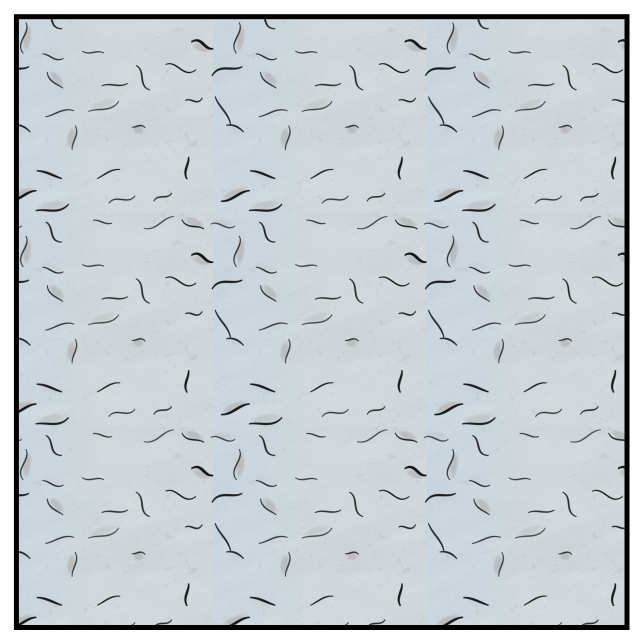
This texture is drawn by a Shadertoy shader. Its source:

```glsl
#define REPEATS 3.0
#define CELLS vec2(5.0, 7.0)
#define FRAME_CENTER vec2(0.5026, 0.4967)
#define FRAME_HALF 0.481
#define FRAME_LINE 0.0078
#define EMPTY_SHARE 0.12
#define STEEP_SHARE 0.17
#define PLASTER vec3(0.812, 0.842, 0.855)
#define COOL_TINT vec3(-0.018, -0.004, 0.014)
#define SHADE vec3(0.72, 0.725, 0.73)
#define INK vec3(0.035, 0.04, 0.045)
#define SEED 17.0

vec4 hash4(vec2 p) {
    vec4 h = fract(p.xyxy * vec4(0.1031, 0.1030, 0.0973, 0.1099));
    h += dot(h, h.wzxy + 33.33);
    return fract((h.xxyz + h.yzzw) * h.zywx);
}

float noise(vec2 p) {
    vec2 i = floor(p), f = fract(p);
    f = f * f * (3.0 - 2.0 * f);
    float low = mix(hash4(i).x, hash4(i + vec2(1, 0)).x, f.x);
    float high = mix(hash4(i + vec2(0, 1)).x, hash4(i + 1.0).x, f.x);
    return mix(low, high, f.y);
}

float fbm(vec2 p) {
    float sum = 0.0, gain = 0.5;
    for (int i = 0; i < 4; i++) {
        sum += gain * noise(p);
        p = p * 2.03 + 7.1;
        gain *= 0.5;
    }
    return sum;
}

mat2 rotation(float a) {
    float c = cos(a), s = sin(a);
    return mat2(c, -s, s, c);
}

// Pale wall: slanted brushing, cool left edge, fine pits
vec3 plaster(vec2 p) {
    vec2 slanted = rotation(0.3) * p;
    float streaks = fbm(slanted * vec2(4.0, 15.0) + 30.0) - 0.47;
    float grain = noise(p * 85.0 + 50.0) - 0.5;
    float pits = smoothstep(0.86, 0.98, noise(slanted * vec2(38.0, 58.0) + 90.0));
    float cool = (1.0 - smoothstep(0.0, 0.6, p.x)) * (0.5 + fbm(p * 4.0 + 12.0));
    return PLASTER + COOL_TINT * cool + 0.04 * streaks + 0.012 * grain - 0.035 * pits;
}

// One bent, tapered stroke: x is ink, y is the soft shade beneath it
vec2 strokeMark(vec2 p, vec2 cell, float pixel) {
    vec2 id = mod(cell, CELLS) + SEED;
    vec4 place = hash4(id), form = hash4(id + 41.0), tone = hash4(id + 83.0);
    if (tone.x < EMPTY_SHARE) return vec2(0.0);

    vec2 center = (cell + 0.5 + 0.75 * (place.xy - 0.5)) / CELLS;
    float steep = step(1.0 - STEEP_SHARE, place.z);
    float angle = 0.8 * (place.w - 0.5) + steep * (place.w < 0.5 ? 1.5 : -1.1);
    float reach = mix(0.022, 0.077, sqrt(form.x));
    float bend = (form.y - 0.5) * 0.55 * reach;
    float sway = (form.z - 0.5) * 0.9 * reach;
    float weight = mix(0.0027, 0.0068, form.w * form.w * form.w);

    vec2 q = rotation(angle) * (p - center);
    float t = clamp(q.x / reach, -1.0, 1.0);
    float arch = 1.0 - t * t;
    float slope = (-2.0 * bend * t + sway * (1.0 - 3.0 * t * t)) / reach;
    vec2 offset = q - vec2(t * reach, (bend + sway * t) * arch);
    float d = length(vec2(offset.x, offset.y / sqrt(1.0 + slope * slope)));
    d -= weight * mix(0.5, 1.0, arch);
    float ink = 1.0 - smoothstep(-0.6 * pixel, 0.9 * pixel, d);
    ink *= mix(0.68, 0.97, max(form.w, tone.y * tone.y));

    float side = bend > 0.0 ? -1.0 : 1.0;
    vec2 blob = (q - vec2(0.0, side * 0.012)) / vec2(reach * 0.95, 0.022);
    float shade = 1.0 - smoothstep(0.45, 1.1, length(blob));
    return vec2(ink, shade * 0.85 * smoothstep(0.4, 0.8, tone.z));
}

void mainImage(out vec4 fragColor, in vec2 fragCoord) {
    vec2 uv = fragCoord / iResolution.xy;
    float pixel = 1.0 / min(iResolution.x, iResolution.y);
    vec2 p = fract(uv * REPEATS);

    // Scatter strokes over a jittered grid that wraps in each repeat
    vec2 marks = vec2(0.0);
    vec2 home = floor(p * CELLS);
    for (int y = -1; y <= 1; y++)
        for (int x = -1; x <= 1; x++)
            marks = max(marks, strokeMark(p, home + vec2(x, y), pixel * REPEATS));

    vec3 color = mix(plaster(p), SHADE, marks.y);
    color = mix(color, INK, marks.x);

    // Black frame and white margin
    vec2 fromCenter = abs(uv - FRAME_CENTER);
    float edge = max(fromCenter.x, fromCenter.y) - FRAME_HALF;
    color = mix(color, vec3(0.0), smoothstep(-0.5 * pixel, 0.5 * pixel, edge + FRAME_LINE));
    color = mix(color, vec3(1.0), smoothstep(-0.5 * pixel, 0.5 * pixel, edge));
    fragColor = vec4(color, 1.0);
}
```
